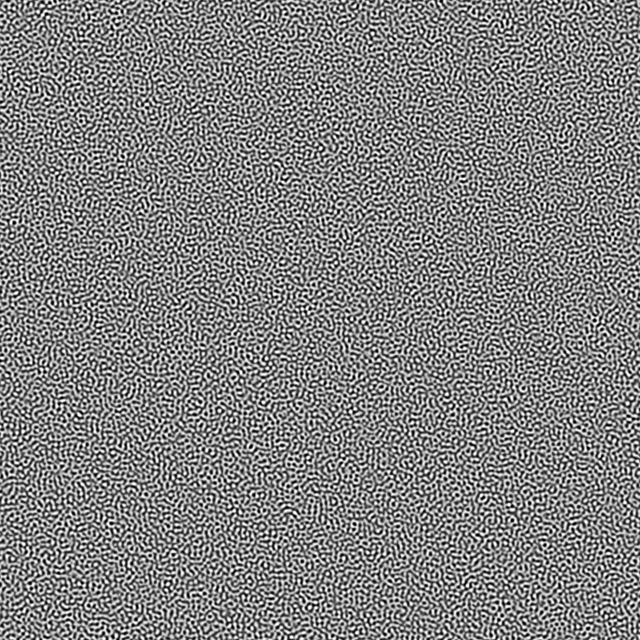
Write a three.js fragment shader that draws this texture.

```glsl
// Fine isotropic grey grain: dark and light specks joined into short worms.
// Many plane waves of similar length, random phase and evenly spread direction
// are summed; dividing by part of the local envelope evens out the contrast.

varying vec2 vUv;

const int WAVE_COUNT = 96;
const float PI = 3.14159265;
const float GRAIN_FREQUENCY = 120.0;  // mean cycles across the canvas
const float FREQUENCY_SPREAD = 0.42;  // largest relative deviation
const float EVENNESS = 0.5;           // 0 keeps beats, 1 removes them
const float MEAN_GREY = 0.51;
const float GREY_CONTRAST = 0.32;

float hash(float n, float seed) {
  return fract(sin(n * 12.9898 + seed * 78.233) * 43758.5453);
}

// One wave whose direction lies in its own slice of the half circle:
// x holds the cosine, yz the sine times the direction.
vec3 randomWave(vec2 p, float index, float count, float frequency, float spread) {
  float angle = PI * (index + hash(index, 1.0)) / count;
  float deviation = hash(index, 2.0) + hash(index, 3.0) - 1.0;
  float cycles = frequency * (1.0 + spread * deviation);
  vec2 direction = vec2(cos(angle), sin(angle));
  float phase = 2.0 * PI * fract(dot(p, direction) * cycles + hash(index, 4.0));
  return vec3(cos(phase), sin(phase) * direction);
}

// Sum of waves with zero mean and unit variance, then flattened by its envelope.
float grainNoise(vec2 p, float frequency, float spread, float evenness) {
  float count = float(WAVE_COUNT);
  vec3 sum = vec3(0.0);
  for (int i = 0; i < WAVE_COUNT; i++) {
    sum += randomWave(p, float(i), count, frequency, spread);
  }
  sum *= sqrt(2.0 / count);
  float envelope = max(length(sum), 0.001);
  return sum.x / pow(envelope, evenness);
}

void main() {
  float grain = grainNoise(vUv, GRAIN_FREQUENCY, FREQUENCY_SPREAD, EVENNESS);
  float grey = clamp(MEAN_GREY + GREY_CONTRAST * grain, 0.0, 1.0);
  gl_FragColor = vec4(vec3(grey), 1.0);
}
```
